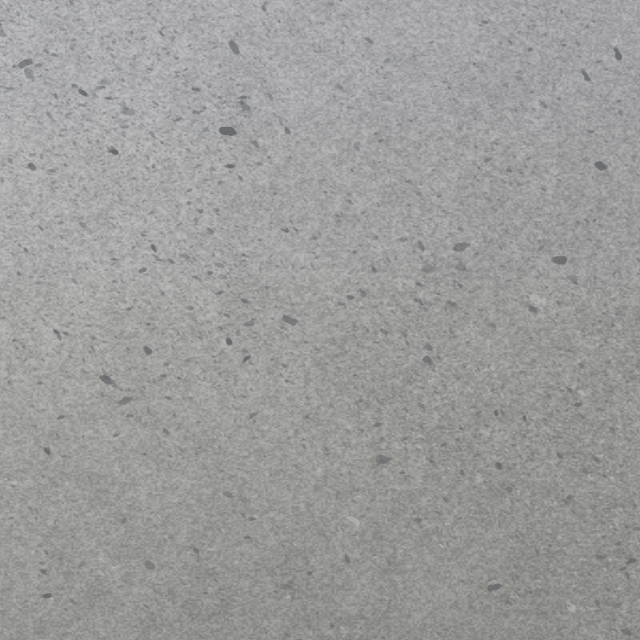
Give the GLSL for this texture, as a WebGL 2 fragment shader.

```glsl
#version 300 es
precision highp float;
precision highp int;

uniform vec2 u_resolution;
out vec4 outColor;

// Base tone at the four corners, plus a soft glow on the left
const float TONE_TOP_LEFT = 0.675;
const float TONE_TOP_RIGHT = 0.640;
const float TONE_BOTTOM_LEFT = 0.580;
const float TONE_BOTTOM_RIGHT = 0.545;
const vec2 GLOW_CENTER = vec2(0.10, 0.68);
const float GLOW_STRENGTH = 0.030;
const vec3 COOL_TINT = vec3(-0.002, 0.000, 0.007);
const vec3 WARM_TINT = vec3(0.004, 0.003, -0.010);

// Grain
const vec2 FINE_GRAIN = vec2(300.0, 370.0);
const vec2 COARSE_GRAIN = vec2(125.0, 175.0);
const float FINE_CONTRAST = 0.105;
const float COARSE_CONTRAST = 0.060;
const float MOTTLE_CONTRAST = 0.022;

// Stone chips
const vec3 DARK_STONE = vec3(0.375, 0.385, 0.395);
const vec3 PALE_STONE = vec3(0.755, 0.755, 0.745);
const float CHIP_ANGLE = -0.35;
const float ANGLE_SPREAD = 1.7;
const float EDGE_PIXELS = 1.1;

// Integer hash giving three values from 0 to 1
vec3 hash3(vec2 cell, float seed) {
  uvec3 v = uvec3(ivec3(vec3(cell, seed))) * 1664525u + 1013904223u;
  v.x += v.y * v.z;
  v.y += v.z * v.x;
  v.z += v.x * v.y;
  v ^= v >> 16u;
  v.x += v.y * v.z;
  v.y += v.z * v.x;
  v.z += v.x * v.y;
  return vec3(v >> 8u) / 16777216.0;
}

float valueNoise(vec2 p, float seed) {
  vec2 cell = floor(p);
  vec2 f = fract(p);
  f = f * f * (3.0 - 2.0 * f);
  float low = mix(hash3(cell, seed).x, hash3(cell + vec2(1, 0), seed).x, f.x);
  float high = mix(hash3(cell + vec2(0, 1), seed).x, hash3(cell + vec2(1, 1), seed).x, f.x);
  return mix(low, high, f.y);
}

// Coverage of scattered irregular chips; radius is in cell units
float chips(vec2 p, float cells, float radius, float share, float seed) {
  vec2 grid = p * cells;
  vec2 home = floor(grid);
  float wobble = 0.8 * (valueNoise(grid * 0.9 / radius, seed + 2.0) - 0.5);
  float edge = EDGE_PIXELS * cells / u_resolution.y;
  float cover = 0.0;
  for (int y = -1; y <= 1; y++) {
    for (int x = -1; x <= 1; x++) {
      vec2 cell = home + vec2(x, y);
      vec3 place = hash3(cell, seed);
      vec3 form = hash3(cell, seed + 1.0);
      float angle = CHIP_ANGLE + (form.x - 0.5) * ANGLE_SPREAD;
      vec2 axis = vec2(cos(angle), sin(angle));
      vec2 d = grid - cell - place.xy;
      float size = radius * mix(0.55, 1.3, form.y * form.y);
      float stretch = mix(1.1, 2.1, form.z);
      vec2 q = vec2(dot(d, axis) / stretch, dot(d, vec2(-axis.y, axis.x)) * 1.2);
      float outside = length(q) - size * (1.0 + wobble);
      float shape = 1.0 - smoothstep(-edge, edge, outside);
      float strength = mix(0.4, 1.0, fract(place.x * 7.0 + form.z * 5.0));
      cover = max(cover, shape * strength * step(place.z, share));
    }
  }
  return cover;
}

void main() {
  vec2 uv = gl_FragCoord.xy / u_resolution;
  vec2 p = gl_FragCoord.xy / u_resolution.y;

  // Broad light falloff
  float tone = mix(mix(TONE_BOTTOM_LEFT, TONE_BOTTOM_RIGHT, uv.x),
                   mix(TONE_TOP_LEFT, TONE_TOP_RIGHT, uv.x), uv.y);
  vec2 fromGlow = uv - GLOW_CENTER;
  tone += GLOW_STRENGTH * exp(-7.0 * dot(fromGlow, fromGlow));

  // Mottling and grain
  tone += MOTTLE_CONTRAST * (valueNoise(p * 13.0, 1.0) + valueNoise(p * 37.0, 2.0) - 1.0);
  tone += COARSE_CONTRAST * (valueNoise(p * COARSE_GRAIN, 3.0) - 0.5);
  tone += FINE_CONTRAST * (valueNoise(p * FINE_GRAIN, 4.0) - 0.5);
  vec3 color = vec3(tone) + mix(WARM_TINT, COOL_TINT, smoothstep(0.2, 0.95, uv.y));

  // Chips gather in a diagonal band and in loose clumps
  float offBand = uv.y - (0.90 - 0.58 * uv.x);
  float density = mix(0.4, 1.15, exp(-14.0 * offBand * offBand));
  density *= 0.45 + 1.1 * valueNoise(p * 6.0, 5.0);

  // Pale chips, then dark ones from small to large
  color = mix(color, PALE_STONE, 0.60 * chips(p, 105.0, 0.20, 0.30 * density, 10.0));
  color = mix(color, PALE_STONE, 0.55 * chips(p, 28.0, 0.16, 0.06 * density, 20.0));
  color = mix(color, DARK_STONE, 0.45 * chips(p, 110.0, 0.21, 0.45 * density, 30.0));
  color = mix(color, DARK_STONE, 0.65 * chips(p, 52.0, 0.17, 0.28 * density, 40.0));
  color = mix(color, DARK_STONE, 0.90 * chips(p, 24.0, 0.15, 0.12 * density, 50.0));

  outColor = vec4(clamp(color, 0.0, 1.0), 1.0);
}
```
